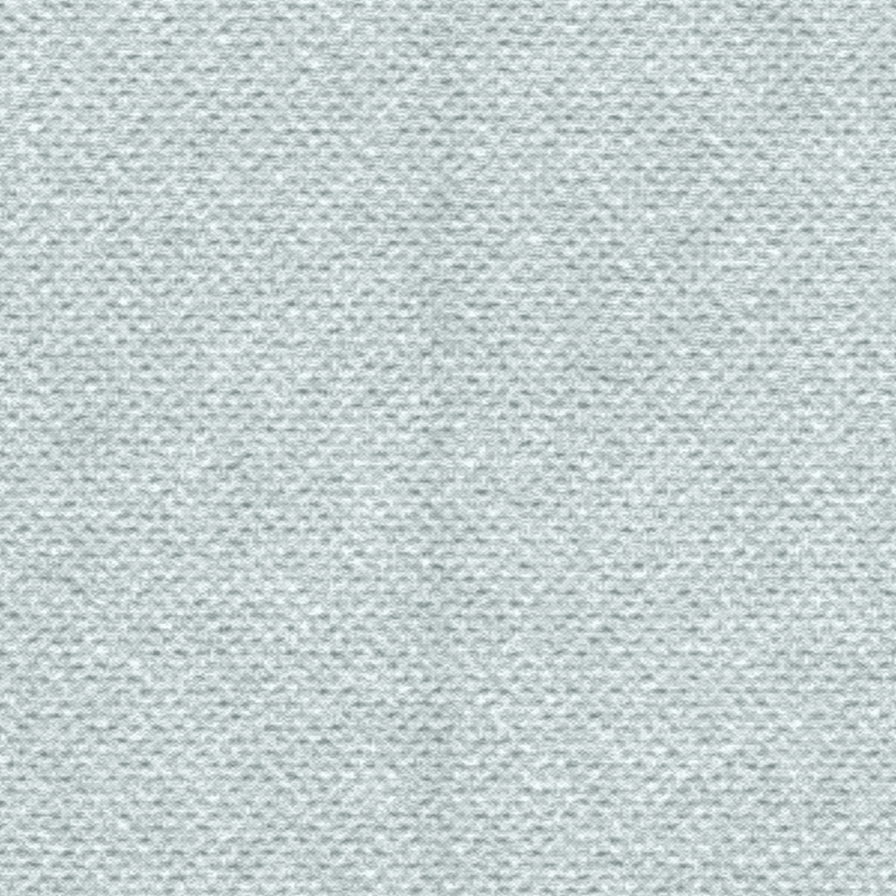
This texture is drawn by a Shadertoy shader. Its source:

```glsl
// Pale blue-grey woven cloth: staggered rows of short shadowed dimples, each
// with a lit bump below it, summed as soft ellipses over neighbouring cells.
// Fine threads, fibre grain, broad blotches and a faint vertical crease follow.

const vec2  STITCHES = vec2(40.0, 72.0);      // dimples across, rows down
const vec2  DIMPLE_SIZE = vec2(0.24, 0.17);   // soft radii, in cells
const vec2  BUMP_SIZE = vec2(0.25, 0.22);
const vec2  BUMP_OFFSET = vec2(0.03, -0.75);
const vec2  JITTER = vec2(0.16, 0.20);
const float DIMPLE_DEPTH = 0.42;
const float BUMP_HEIGHT = 0.20;
const float TILT = 0.8;
const float THREADS = 200.0;
const float THREAD_AMOUNT = 0.05;
const vec2  GRAIN_SCALE = vec2(300.0, 400.0);
const float GRAIN_AMOUNT = 0.50;
const float BLOTCH_AMOUNT = 0.07;
const float CREASE_X = 0.49;
const float CREASE_WIDTH = 0.022;
const float CREASE_DEPTH = 0.07;
const float BASE_TONE = 0.645;
const vec3  SHADOW_COLOR = vec3(0.50, 0.555, 0.56);
const vec3  LIGHT_COLOR = vec3(0.95, 0.985, 0.985);
const float TAU = 6.2831853;

float hash(vec2 p) {
    return fract(sin(dot(p, vec2(127.1, 311.7))) * 43758.5453);
}

float noise(vec2 p) {
    vec2 cell = floor(p);
    vec2 f = fract(p);
    f = f * f * (3.0 - 2.0 * f);
    float low = mix(hash(cell), hash(cell + vec2(1.0, 0.0)), f.x);
    float high = mix(hash(cell + vec2(0.0, 1.0)), hash(cell + 1.0), f.x);
    return mix(low, high, f.y);
}

float softEllipse(vec2 p, vec2 radius) {
    p /= radius;
    return exp(-0.5 * dot(p, p));
}

// Relief from the dimples and bumps around a point
float stitchRelief(vec2 uv) {
    vec2 p = uv * STITCHES;
    float relief = 0.0;
    for (int j = -1; j <= 2; j++) {
        float row = floor(p.y) + float(j);
        float stagger = 0.5 * mod(row, 2.0);
        for (int i = -1; i <= 1; i++) {
            vec2 id = vec2(floor(p.x - stagger) + float(i), row);
            vec2 wobble = vec2(hash(id), hash(id + 17.3)) - 0.5;
            vec2 d = p - id - vec2(stagger, 0.0) - 0.5 - wobble * JITTER;
            d.y += d.x * TILT * (hash(id + 41.9) - 0.5);
            float depth = mix(0.5, 1.4, hash(id + 63.1));
            float height = mix(0.4, 1.6, hash(id + 89.7));
            relief -= DIMPLE_DEPTH * depth * softEllipse(d, DIMPLE_SIZE);
            relief += BUMP_HEIGHT * height * softEllipse(d - BUMP_OFFSET, BUMP_SIZE);
        }
    }
    return relief;
}

// Fine over-and-under threads, faded where they are too small to resolve
float threadWeave(vec2 uv) {
    vec2 wave = sin(uv * THREADS * TAU);
    float fade = 1.0 - smoothstep(0.4, 0.6, THREADS / iResolution.y);
    return wave.x * wave.y * fade;
}

void mainImage(out vec4 fragColor, in vec2 fragCoord) {
    vec2 uv = fragCoord / iResolution.xy;

    float tone = BASE_TONE + stitchRelief(uv);
    tone += THREAD_AMOUNT * threadWeave(uv);
    tone += GRAIN_AMOUNT * (noise(uv * GRAIN_SCALE) - 0.5);

    // Broad unevenness of the cloth
    float blotch = 0.6 * noise(uv * 7.0 + 3.7) + 0.4 * noise(uv * 19.0 + 8.2);
    tone += BLOTCH_AMOUNT * (blotch - 0.5);

    // Soft crease running from top to bottom
    float crease = (uv.x - CREASE_X) / CREASE_WIDTH;
    tone -= CREASE_DEPTH * exp(-crease * crease);

    fragColor = vec4(mix(SHADOW_COLOR, LIGHT_COLOR, clamp(tone, 0.0, 1.0)), 1.0);
}
```
